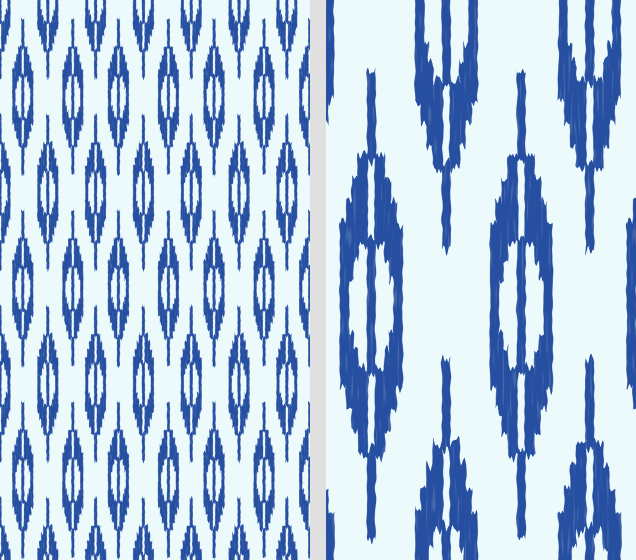
Left: the whole. Right: its middle third, enlarged.
Reproduce this pattern procedurally as a Shadertoy shader.

```glsl
#define SPAN 426.0                      // design units across the canvas
#define PITCH vec2(32.85, 263.3)        // column spacing, vertical repeat
#define ORIGIN_Y -21.9                  // centre height of the first motif
#define PAIR_SHIFT 1.5                  // sideways offset in odd columns
#define FRAY 5.5                        // raggedness of stroke ends
#define WOBBLE 0.8                      // unevenness of stroke sides
#define LINE_HALF 2.0                   // half width of stem and core
#define SLIT_HALF 1.5
#define GROUND vec3(0.93, 0.98, 0.99)
#define INK vec3(0.15, 0.31, 0.63)
#define WORN_INK vec3(0.32, 0.46, 0.69)

vec2 hashGradient(vec2 cell) {
    float angle = 6.2832 * fract(sin(dot(cell, vec2(127.1, 311.7))) * 43758.5);
    return vec2(cos(angle), sin(angle));
}

float gradientNoise(vec2 p) {
    vec2 i = floor(p), f = p - i;
    vec2 u = f * f * f * (f * (f * 6.0 - 15.0) + 10.0);
    vec2 e = vec2(0.0, 1.0);
    float low = mix(dot(hashGradient(i), f),
                    dot(hashGradient(i + e.yx), f - e.yx), u.x);
    float high = mix(dot(hashGradient(i + e.xy), f - e.xy),
                     dot(hashGradient(i + e.yy), f - e.yy), u.x);
    return mix(low, high, u.y);
}

float box(vec2 p, vec2 halfSize) {
    vec2 q = abs(p) - halfSize;
    return max(q.x, q.y);
}

// Signed distance to one ikat lozenge centred at zero
float lozenge(vec2 p, float seed) {
    float fray = FRAY * gradientNoise(vec2(p.x * 0.7, p.y * 0.03) + seed);
    p.x += WOBBLE * gradientNoise(vec2(p.x * 0.1, p.y * 0.17) + seed);
    vec2 a = abs(p) + vec2(0.0, fray);

    // Stepped outline
    float body = 1e3;
    for (int i = 0; i < 4; i++) {
        float k = float(i);
        body = min(body, box(a, vec2(6.3 + 2.7 * k, 69.0 - 10.5 * k)));
    }

    // Stepped window and the slits above and below it
    float gap = box(a - vec2(0.0, 48.5), vec2(SLIT_HALF, 17.5));
    for (int i = 0; i < 3; i++) {
        float k = float(i);
        gap = min(gap, box(a, vec2(6.0 + 2.1 * k, 28.0 - 8.0 * k)));
    }

    // Core bar and end stems
    float core = box(a, vec2(LINE_HALF, 30.0));
    float stem = box(a - vec2(0.0, 87.5), vec2(LINE_HALF, 19.5));
    return min(max(body, -gap), min(core, stem));
}

vec3 fabric(vec2 p, float pixel) {
    // Staggered columns; the noise seed recurs every fourth one
    float column = floor(p.x / PITCH.x + 0.5);
    float odd = mod(column, 2.0);
    float phase = mod(column, 4.0);
    p.x -= column * PITCH.x + odd * PAIR_SHIFT * (phase - 2.0);
    p.y -= ORIGIN_Y + 0.5 * PITCH.y * odd;
    p.y = (fract(p.y / PITCH.y + 0.5) - 0.5) * PITCH.y;

    float seed = 17.3 * phase + 5.0;
    float cover = 1.0 - smoothstep(-0.5, 0.5, lozenge(p, seed) / pixel);

    // Dry-brush streaks along the warp
    float streak = gradientNoise(vec2(p.x * 0.9, p.y * 0.07) + seed + 40.0);
    vec3 ink = mix(INK, WORN_INK, 0.7 * smoothstep(0.15, 0.5, streak));
    return mix(GROUND, ink, cover);
}

void mainImage(out vec4 fragColor, in vec2 fragCoord) {
    float pixel = SPAN / iResolution.x;
    vec3 colour = vec3(0.0);

    // Four samples per pixel keep the frayed ends smooth
    for (int i = 0; i < 4; i++) {
        vec2 offset = vec2(i % 2, i / 2) * 0.5 - 0.25;
        colour += 0.25 * fabric((fragCoord + offset) * pixel, pixel);
    }
    fragColor = vec4(colour, 1.0);
}
```
